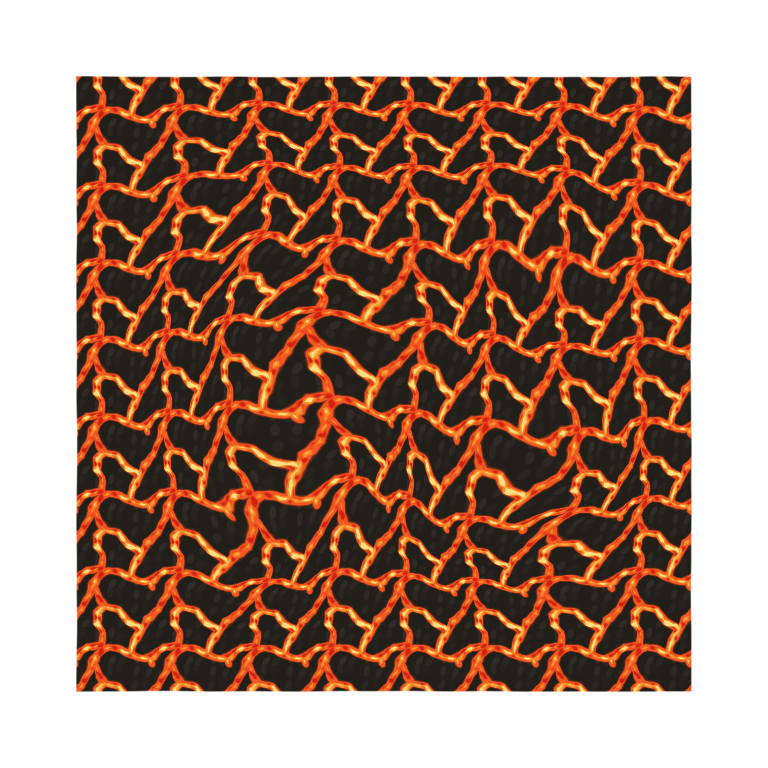
Write a three.js fragment shader that draws this pattern.

```glsl
// Molten cracks in dark rock: one tile of branching veins, repeated 8 by 8 in a
// white-framed square and bent by soft local pushes. Veins are distances to
// wrapped segments, coloured from ember rim to yellow core by heat and noise.
varying vec2 vUv;

const float REPEATS = 8.0;
const float MARGIN = 0.1;
const float EDGE_WOBBLE = 0.0012;
const float VEIN_HALF_WIDTH = 0.061;
const float VEIN_WOBBLE = 0.035;
const float FLECKS = 6.0;
const vec3 PAPER = vec3(1.0);
const vec3 ROCK = vec3(0.135, 0.12, 0.10);
const vec3 FLECK = vec3(0.205, 0.185, 0.17);
const vec3 EMBER = vec3(0.42, 0.17, 0.08);
const vec3 DEEP_RED = vec3(0.82, 0.13, 0.07);
const vec3 RED = vec3(0.95, 0.34, 0.13);
const vec3 ORANGE = vec3(0.96, 0.56, 0.16);
const vec3 YELLOW = vec3(0.98, 0.87, 0.50);

vec2 hash2(vec2 p) {
  return fract(sin(vec2(dot(p, vec2(127.1, 311.7)), dot(p, vec2(269.5, 183.3)))) * 43758.5);
}

float corner(vec2 cell, vec2 offset, float period) {
  float angle = 6.2832 * hash2(mod(cell, period)).x;
  return dot(vec2(cos(angle), sin(angle)), offset);
}

// Gradient noise that wraps after a whole number of lattice cells.
float noise(vec2 p, float period) {
  vec2 i = floor(p), f = fract(p), e = vec2(1.0, 0.0);
  vec2 u = f * f * f * (f * (f * 6.0 - 15.0) + 10.0);
  return mix(mix(corner(i, f, period), corner(i + e, f - e, period), u.x),
             mix(corner(i + e.yx, f - e.yx, period), corner(i + 1.0, f - 1.0, period), u.x), u.y);
}

vec2 push(vec2 p, vec2 centre, float radius, vec2 shift) {
  vec2 d = (p - centre) / radius;
  return shift * exp(-dot(d, d));
}

// Local displacement of the tiling, in tile units.
vec2 bend(vec2 p) {
  return push(p, vec2(2.4, 6.4), 1.0, vec2(0.24, 0.34))
       + push(p, vec2(4.1, 6.4), 1.0, vec2(0.06, 0.27))
       + push(p, vec2(5.8, 6.4), 1.0, vec2(0.08, 0.33))
       + push(p, vec2(2.3, 4.7), 1.1, vec2(-0.42, 0.24))
       + push(p, vec2(3.4, 4.6), 1.0, vec2(0.03, 0.25))
       + push(p, vec2(4.6, 4.8), 0.8, vec2(0.25, 0.12))
       + push(p, vec2(2.0, 3.2), 0.8, vec2(-0.25, 0.05))
       + push(p, vec2(3.6, 2.9), 0.8, vec2(0.28, 0.20))
       + push(p, vec2(5.1, 2.3), 0.9, vec2(-0.20, -0.30))
       + push(p, vec2(6.5, 2.9), 0.9, vec2(0.28, -0.25))
       + push(p, vec2(2.4, 1.8), 0.7, vec2(0.20, -0.20))
       + push(p, vec2(6.0, 1.7), 0.7, vec2(-0.20, -0.08))
       + push(p, vec2(6.3, 5.0), 0.6, vec2(0.0, -0.15));
}

// Adds a segment to field: x nearest distance, y weight, z weighted heat.
void vein(inout vec3 field, vec2 p, vec2 a, vec2 b, float heat) {
  vec2 q = p - 0.5 * (a + b), h = 0.5 * (b - a);
  q -= floor(q + 0.5);
  float d = length(q - h * clamp(dot(q, h) / dot(h, h), -1.0, 1.0));
  float weight = exp(-45.0 * d);
  field = vec3(min(field.x, d), field.yz + weight * vec2(1.0, heat));
}

vec3 veins(vec2 p) {
  vec3 f = vec3(1.0, 0.0001, 0.0);
  // Spur, hot node and its leg
  vein(f, p, vec2(0.24, 1.32), vec2(0.29, 1.20), 0.2);
  vein(f, p, vec2(0.29, 1.20), vec2(0.37, 1.10), 0.4);
  vein(f, p, vec2(0.37, 1.10), vec2(0.28, 1.03), 0.7);
  vein(f, p, vec2(0.28, 1.03), vec2(0.27, 0.88), 1.0);
  vein(f, p, vec2(0.27, 0.88), vec2(0.33, 0.78), 0.7);
  vein(f, p, vec2(0.33, 0.78), vec2(0.33, 0.60), 0.2);
  // Hot branch to the junction and down to the arc
  vein(f, p, vec2(0.37, 1.10), vec2(0.56, 1.05), 0.5);
  vein(f, p, vec2(0.56, 1.05), vec2(0.67, 0.91), 0.9);
  vein(f, p, vec2(0.67, 0.91), vec2(0.85, 0.79), 1.0);
  vein(f, p, vec2(0.85, 0.79), vec2(0.75, 0.67), 0.8);
  vein(f, p, vec2(0.75, 0.67), vec2(0.70, 0.50), 0.8);
  // Red diagonal up to the next crest
  vein(f, p, vec2(0.85, 0.79), vec2(0.90, 0.94), 0.4);
  vein(f, p, vec2(0.90, 0.94), vec2(1.06, 1.06), 0.1);
  vein(f, p, vec2(1.06, 1.06), vec2(1.17, 1.28), 0.1);
  vein(f, p, vec2(1.17, 1.28), vec2(1.28, 1.49), 0.1);
  vein(f, p, vec2(1.28, 1.49), vec2(1.42, 1.57), 0.1);
  // Wavy arc across the tile, with a spur
  vein(f, p, vec2(0.42, 0.57), vec2(0.58, 0.54), 0.1);
  vein(f, p, vec2(0.58, 0.54), vec2(0.72, 0.47), 0.3);
  vein(f, p, vec2(0.72, 0.47), vec2(0.86, 0.42), 0.4);
  vein(f, p, vec2(0.86, 0.42), vec2(1.02, 0.47), 0.4);
  vein(f, p, vec2(1.02, 0.47), vec2(1.14, 0.58), 0.8);
  vein(f, p, vec2(1.14, 0.58), vec2(1.33, 0.60), 0.6);
  vein(f, p, vec2(0.94, 0.44), vec2(0.97, 0.37), 0.0);
  return vec3(f.x, f.y, f.z / f.y);
}

// Faint slanted flecks, jittered on a wrapped grid.
float flecks(vec2 p) {
  vec2 cell = floor(p * FLECKS);
  float cover = 0.0;
  for (int k = 0; k < 9; k++) {
    vec2 id = cell + vec2(mod(float(k), 3.0), floor(float(k) / 3.0)) - 1.0;
    vec2 r = hash2(mod(id, FLECKS));
    vec2 q = p * FLECKS - id - 0.2 - 0.6 * r;
    float a = 0.6 + 1.2 * r.y;
    q = vec2(dot(q, vec2(cos(a), sin(a))) / 0.5, dot(q, vec2(-sin(a), cos(a))) / 0.27);
    cover = max(cover, (1.0 - smoothstep(0.65, 1.0, length(q))) * r.x);
  }
  return cover;
}

void main() {
  vec2 p = (vUv - MARGIN) / (1.0 - 2.0 * MARGIN) * REPEATS;
  vec2 tile = p - bend(p);
  vec2 wobble = vec2(noise(tile * 6.0, 6.0), noise(tile * 6.0 + 2.5, 6.0));
  vec3 field = veins(tile + VEIN_WOBBLE * wobble);

  // Depth is 0 at the rim and 1 on the centre line
  float halfWidth = VEIN_HALF_WIDTH * (1.0 + 0.3 * noise(tile * 5.0 + 0.5, 5.0));
  float depth = 1.0 - field.x / halfWidth;
  float streak = noise(tile * 11.0, 11.0);
  float heat = 0.72 * depth + 0.42 * field.z + 0.65 * streak;
  vec3 lava = mix(RED, DEEP_RED, smoothstep(0.05, 0.4, -streak) * smoothstep(0.2, 0.6, depth));
  lava = mix(lava, ORANGE, smoothstep(0.62, 0.85, heat));
  lava = mix(lava, YELLOW, smoothstep(0.88, 1.08, heat));

  vec3 color = mix(ROCK, FLECK, 0.8 * flecks(tile));
  color = mix(color, EMBER, smoothstep(-0.12, 0.12, depth));
  color = mix(color, lava, smoothstep(0.08, 0.34, depth));

  // Square with slightly uneven sides
  vec2 side = abs(vUv - 0.5) + EDGE_WOBBLE * noise(vUv * 14.0, 64.0);
  float outside = max(side.x, side.y) - (0.5 - MARGIN);
  float soft = max(fwidth(vUv.x), 0.0005);
  gl_FragColor = vec4(mix(color, PAPER, smoothstep(-soft, soft, outside)), 1.0);
}
```
